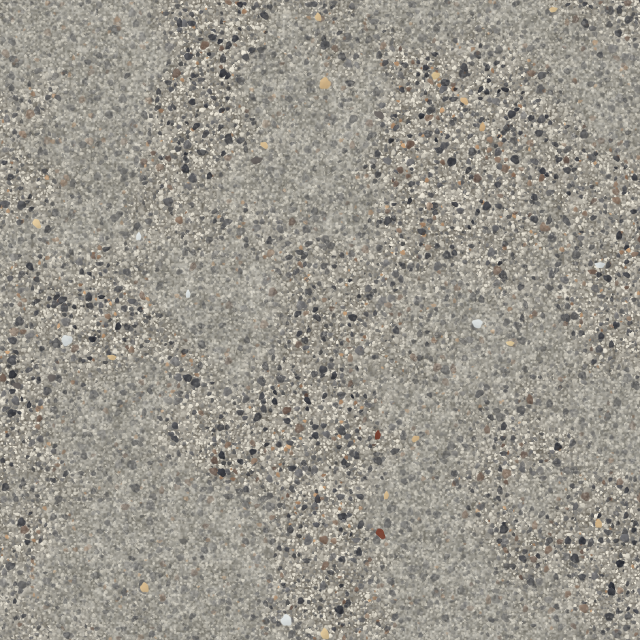
Write a Shadertoy shader that draws this texture.

```glsl
#define PATCH_SCALE 6.0
#define GRIT_CELLS 210.0
#define CHIP_CELLS 125.0
#define STONE_CELLS 74.0
#define PEBBLE_CELLS 21.0
#define CHIP_FILL 0.62
#define STONE_FILL 0.42
#define PEBBLE_FILL 0.06
#define WORN_PASTE vec3(0.605, 0.595, 0.56)
#define OPEN_PASTE vec3(0.57, 0.55, 0.51)

struct Grain { float cover; float light; vec3 rnd; };

vec3 hash3(vec2 p) {
    vec3 q = fract(p.xyx * vec3(0.1031, 0.1030, 0.0973));
    q += dot(q, q.yxz + 33.33);
    return fract((q.xxy + q.yzz) * q.zyx);
}

float noise(vec2 p) {
    vec2 i = floor(p), f = fract(p);
    f = f * f * (3.0 - 2.0 * f);
    float low = mix(hash3(i).x, hash3(i + vec2(1, 0)).x, f.x);
    float high = mix(hash3(i + vec2(0, 1)).x, hash3(i + vec2(1, 1)).x, f.x);
    return mix(low, high, f.y);
}

float fbm(vec2 p) {
    float sum = 0.0, amp = 0.5;
    for (int i = 0; i < 5; i++) {
        sum += amp * noise(p);
        p = mat2(1.6, 1.2, -1.2, 1.6) * p + 7.3;
        amp *= 0.5;
    }
    return sum / 0.97;
}

// Scattered, rotated, slightly lumpy ellipses; radii are in cell units
Grain scatter(vec2 uv, float cells, float fill, vec2 radii, float seed) {
    vec2 p = uv * cells + seed * 17.0;
    vec2 cell = floor(p);
    float blur = 0.75 * cells / iResolution.y;
    Grain best = Grain(0.0, 0.0, vec3(0.5));
    for (int y = -1; y <= 1; y++)
    for (int x = -1; x <= 1; x++) {
        vec2 id = cell + vec2(x, y);
        vec3 place = hash3(id + seed * 31.7);
        vec3 form = hash3(id + seed * 53.1 + 101.0);
        if (place.z > fill) continue;
        vec2 q = p - id - 0.5 - 0.7 * (place.xy - 0.5);
        float turn = 6.2832 * form.x;
        vec2 local = mat2(cos(turn), -sin(turn), sin(turn), cos(turn)) * q;
        float radius = mix(radii.x, radii.y, form.y * form.y);
        local /= radius * vec2(1.0, mix(0.55, 0.95, form.z));
        float angle = atan(local.y, local.x);
        float lump = 1.0 + 0.09 * sin(3.0 * angle + turn * 5.0) + 0.05 * sin(5.0 * angle + turn);
        float edge = (lump - length(local)) * radius * 0.8;
        float cover = smoothstep(-blur, blur, edge);
        if (cover > best.cover) {
            float light = dot(q / radius, vec2(-0.5, 0.8));
            best = Grain(cover, light, hash3(id + seed * 71.9 + 203.0));
        }
    }
    return best;
}

// Greys are neutral when dark and warm when light
vec3 mineral(float tone) {
    return tone * mix(vec3(0.99, 1.0, 1.02), vec3(1.025, 1.0, 0.935), smoothstep(0.3, 0.65, tone));
}

vec3 chipColor(vec3 rnd) {
    vec3 color = mineral(rnd.x < 0.42 ? mix(0.27, 0.56, rnd.y) : mix(0.64, 0.94, rnd.y));
    vec3 rust = mix(vec3(0.50, 0.38, 0.30), vec3(0.84, 0.67, 0.50), rnd.y);
    return mix(color, rust, step(0.93, rnd.z));
}

vec3 stoneColor(vec3 rnd) {
    vec3 slate = mix(vec3(0.16, 0.17, 0.20), vec3(0.45, 0.45, 0.46), rnd.y * rnd.y);
    vec3 brown = mix(vec3(0.35, 0.28, 0.25), vec3(0.60, 0.50, 0.42), rnd.y);
    return mix(slate, brown, step(0.86, rnd.x));
}

vec3 pebbleColor(vec3 rnd) {
    vec3 tan_ = mix(vec3(0.78, 0.64, 0.47), vec3(0.88, 0.80, 0.62), rnd.y);
    vec3 color = rnd.x < 0.55 ? tan_ : vec3(0.39, 0.37, 0.36);
    color = rnd.x > 0.75 ? vec3(0.86, 0.88, 0.88) : color;
    return rnd.x > 0.93 ? vec3(0.46, 0.24, 0.18) : color;
}

void mainImage(out vec4 fragColor, in vec2 fragCoord) {
    vec2 uv = fragCoord / iResolution.y;

    // Worn cement film alternating with exposed aggregate
    float open = smoothstep(0.36, 0.62, fbm(uv * PATCH_SCALE + 3.0));
    float film = fbm(uv * 38.0 + 40.0) - 0.5;
    vec3 color = mix(WORN_PASTE, OPEN_PASTE, open) + 0.18 * film;
    color += 0.24 * (noise(uv * 300.0) - 0.5);

    // Fine sand
    Grain grit = scatter(uv, GRIT_CELLS, 0.88, vec2(0.34, 0.68), 1.0);
    vec3 sand = mineral(mix(0.43, 0.97, grit.rnd.x) + 0.05 * grit.light);
    color = mix(color, sand, grit.cover * mix(0.48, 0.88, open));

    // Mixed small chips
    Grain chip = scatter(uv, CHIP_CELLS, CHIP_FILL, vec2(0.22, 0.55), 2.0);
    vec3 chipTone = chipColor(chip.rnd) * (1.0 + 0.07 * chip.light);
    color = mix(color, chipTone, chip.cover * mix(0.38, 0.90, open));

    // Dark stones, partly veiled where the film remains
    Grain stone = scatter(uv, STONE_CELLS, STONE_FILL, vec2(0.25, 0.58), 3.0);
    vec3 stoneTone = stoneColor(stone.rnd) * (1.0 + 0.14 * stone.light);
    stoneTone += 0.10 * (noise(uv * 240.0 + 9.0) - 0.5);
    color = mix(color, stoneTone, stone.cover * mix(0.42, 0.94, open) * mix(0.65, 1.0, stone.rnd.z));

    // Rare larger pebbles
    Grain pebble = scatter(uv, PEBBLE_CELLS, PEBBLE_FILL, vec2(0.13, 0.23), 4.0);
    vec3 pebbleTone = pebbleColor(pebble.rnd) * (1.0 + 0.06 * pebble.light) + 0.12 * film;
    color = mix(color, pebbleTone, pebble.cover * 0.93);

    fragColor = vec4(clamp(color, 0.0, 1.0), 1.0);
}
```
